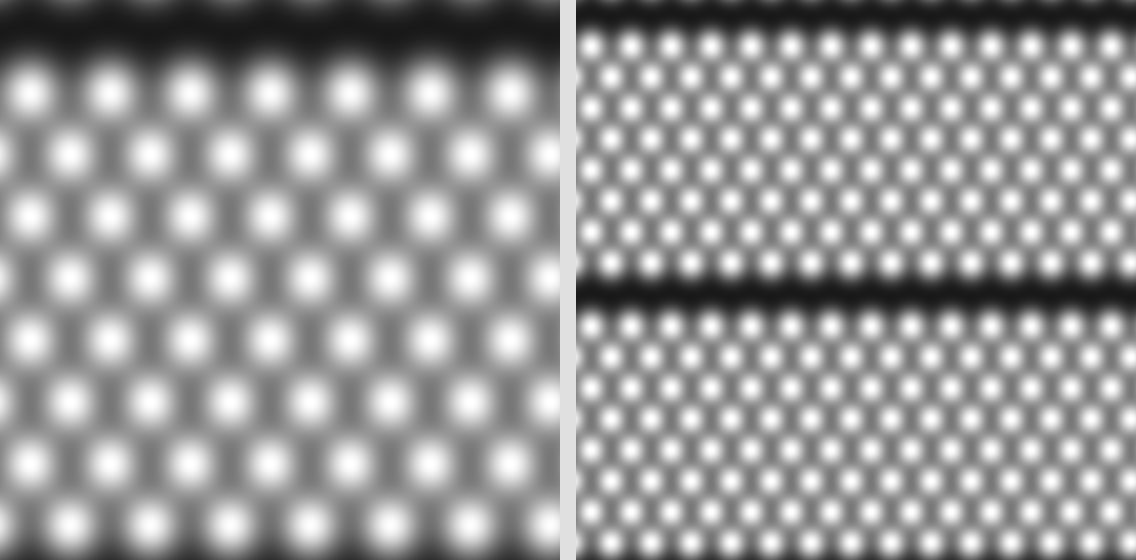
Left, the tile; right, the same tile 2 across and 2 down.
Write a WebGL 1 fragment shader that draws this pattern.

```glsl
precision highp float;

uniform vec2 u_resolution;

// Shortest signed distance on a repeating axis of length 1
float wrapped(float d) {
  return d - floor(d + 0.5);
}

float gaussian(float d, float sigma) {
  return exp(-0.5 * d * d / (sigma * sigma));
}

// One row of seven soft spots, with the tails of the adjoining spots
float spotRow(float x, float shift) {
  float nearest = wrapped(x * 7.0 - shift);
  float sum = 0.0;
  for (int i = -1; i <= 1; i++) {
    sum += gaussian((nearest + float(i)) / 7.0, 0.0391);
  }
  return sum;
}

void main() {
  vec2 uv = gl_FragCoord.xy / u_resolution;

  // Eight staggered rows; the empty ninth slot leaves a dark band
  float glow = 0.0;
  for (int i = 0; i < 8; i++) {
    float row = float(i);
    float dy = wrapped(uv.y - 0.0612 - row * 0.1105);
    float shift = 0.88 - 0.5 * mod(row, 2.0);
    glow += spotRow(uv.x, shift) * gaussian(dy, 0.0417);
  }

  // Grey ramp above a near-black floor
  float grey = min(0.068 + 0.915 * glow, 1.0);
  gl_FragColor = vec4(vec3(grey), 1.0);
}
```
